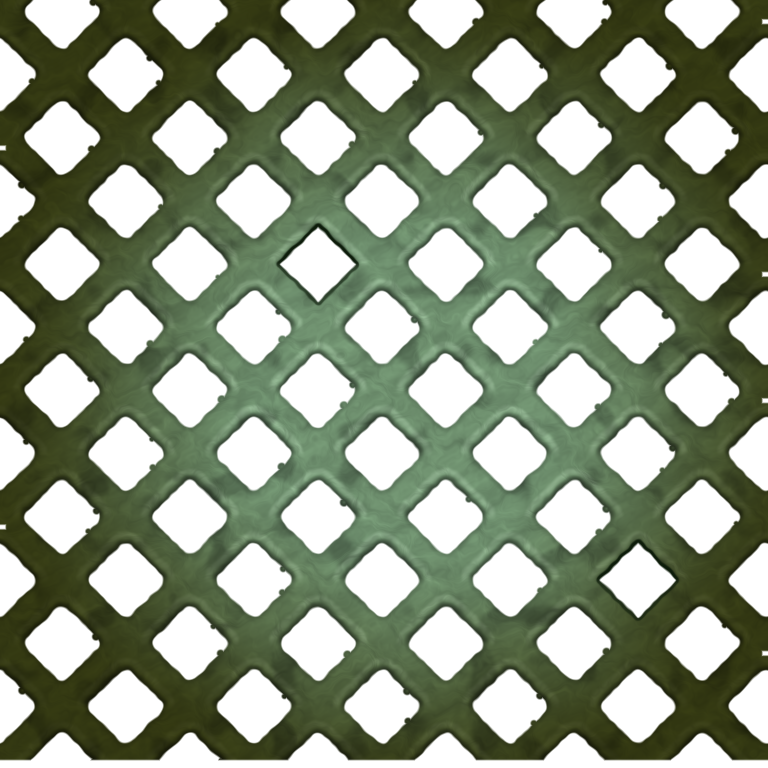
Give the GLSL for this pattern, as a WebGL 1 fragment shader.

```glsl
precision highp float;
// Weathered diagonal lattice: green slats around rounded diamond holes on white.
// Turned grid axes give one hole per cell; the distance to the hole drives the
// bevels, and gradient noise adds paint streaks, stains and ragged edges.

uniform vec2 u_resolution;

const vec2  PITCH       = vec2(0.1667, 0.1645); // hole spacing across and down
const vec2  FIRST_HOLE  = vec2(0.0807, 0.8203);
const float CELL_SIDE   = 0.1171;   // side of a turned cell
const float HOLE_HALF   = 0.0373;   // half side of a hole
const float HOLE_ROUND  = 0.0110;
const float SHARP_HALF  = 0.0348;   // the two dark-rimmed holes
const float SHARP_ROUND = 0.0010;
const vec2  SHARP_CELL_A = vec2(1.0, 3.0);
const vec2  SHARP_CELL_B = vec2(1.0, 8.0);
const float EDGE_SOFT   = 0.0016;
const float BOTTOM_EDGE = 0.0104;
const vec2  NICK_SIZE   = vec2(0.0075, 0.003);
const float NICK_DROP   = 0.0130;
const float CHIP_CHANCE = 0.45;
const vec2  LIGHT_CENTRE = vec2(0.525, 0.485);
const float LIGHT_INNER = 0.17;
const float LIGHT_OUTER = 0.56;

const vec3 LIT_GREEN  = vec3(0.43, 0.56, 0.43);
const vec3 DARK_OLIVE = vec3(0.20, 0.22, 0.07);
const vec3 RIM_BLACK  = vec3(0.05, 0.11, 0.04);
const vec3 BACKGROUND = vec3(1.0);

float hash(vec2 p) {
  p = fract(p * vec2(0.1031, 0.1137));
  p += dot(p, p.yx + 33.33);
  return fract((p.x + p.y) * p.x * 47.31);
}

vec2 gradient(vec2 p) {
  float angle = 6.2832 * hash(p);
  return vec2(cos(angle), sin(angle));
}

float noise(vec2 p) {
  vec2 i = floor(p), f = fract(p);
  vec2 u = f * f * f * (f * (f * 6.0 - 15.0) + 10.0);
  vec2 e = vec2(1.0, 0.0);
  float low  = mix(dot(gradient(i), f), dot(gradient(i + e), f - e), u.x);
  float high = mix(dot(gradient(i + e.yx), f - e.yx),
                   dot(gradient(i + e.xx), f - e.xx), u.x);
  return mix(low, high, u.y);
}

float fbm(vec2 p) {
  float sum = 0.0, amp = 0.6;
  for (int i = 0; i < 3; i++) {
    sum += amp * noise(p);
    p = 2.1 * p + 17.3;
    amp *= 0.55;
  }
  return sum;
}

float roundedBox(vec2 p, float halfSide, float radius) {
  vec2 q = abs(p) - halfSide + radius;
  return length(max(q, 0.0)) + min(max(q.x, q.y), 0.0) - radius;
}

// Paint lumps that stick out into the hole near its right corner
float addChips(float d, vec2 p, vec2 cell) {
  for (int i = 0; i < 2; i++) {
    float side = float(i);
    vec2 seed = cell + 31.0 + 57.0 * side;
    float along = mix(0.004, 0.027, hash(seed + 3.7));
    vec2 centre = mix(vec2(HOLE_HALF, along), vec2(along, HOLE_HALF), side);
    float present = step(hash(seed), CHIP_CHANCE);
    float radius = mix(0.003, 0.0055, hash(seed + 9.1));
    d = max(d, mix(-1.0, radius - length(p - centre), present));
  }
  return d;
}

// Thin white nicks on the side borders: every third row left, the rest right
float nickDistance(vec2 uv) {
  float y = (uv.y + NICK_DROP - FIRST_HOLE.y) / PITCH.y;
  float row = floor(y + 0.5);
  float onLeft = 1.0 - step(0.5, mod(row + 30.0, 3.0));
  float x = mix(1.0 - uv.x, uv.x, onLeft);
  return max(x - NICK_SIZE.x, abs(y - row) * PITCH.y - NICK_SIZE.y);
}

void main() {
  vec2 uv = gl_FragCoord.xy / u_resolution;
  float soft = max(EDGE_SOFT, 0.75 / min(u_resolution.x, u_resolution.y));

  // Turned cell and its hole
  vec2 g = (uv - FIRST_HOLE) / PITCH;
  vec2 turned = vec2(g.x + g.y, g.x - g.y);
  vec2 cell = floor(turned + 0.5);
  vec2 local = turned - cell;
  vec2 p = local * CELL_SIDE;
  float nearest = min(length(cell - SHARP_CELL_A), length(cell - SHARP_CELL_B));
  float sharp = 1.0 - step(0.5, nearest);
  float d = roundedBox(p, mix(HOLE_HALF, SHARP_HALF, sharp),
                       mix(HOLE_ROUND, SHARP_ROUND, sharp));
  d += 0.0022 * noise(uv * 75.0);
  d = mix(addChips(d, p, cell), d, sharp);
  float solid = min(d, min(uv.y - BOTTOM_EDGE, nickDistance(uv)));

  // Light falls off from the middle to the borders
  float reach = length(uv - LIGHT_CENTRE) + 0.035 * noise(uv * 7.0);
  float light = 1.0 - smoothstep(LIGHT_INNER, LIGHT_OUTER, reach);
  vec3 color = mix(DARK_OLIVE, LIT_GREEN, light);

  // Streaks and stains, the stains strongest between crossings
  float warp = fbm(uv * 16.0);
  float streak = fbm(uv * vec2(28.0, 48.0) + 2.5 * warp);
  float between = 1.0 - smoothstep(0.12, 0.38, min(abs(local.x), abs(local.y)));
  float stain = between * smoothstep(0.0, 0.3, noise(uv * 23.0 + 4.0));
  color *= 1.0 + 0.24 * streak - 0.22 * stain;

  // Bevel: dark lip and pale ridge above each hole, soft shade below
  float upper = smoothstep(-0.008, 0.010, p.x - p.y);
  float lip = 1.0 - smoothstep(0.001, 0.008, d);
  float ridge = smoothstep(0.005, 0.011, d) * (1.0 - smoothstep(0.012, 0.018, d));
  color *= 1.0 - lip * mix(0.14, 0.42, upper);
  color += ridge * upper * (0.02 + 0.07 * light) * (1.0 + streak);
  float rim = sharp * (1.0 - smoothstep(0.003, 0.006, d)) * mix(0.6, 1.0, upper);
  color = mix(color, RIM_BLACK, rim);

  gl_FragColor = vec4(mix(BACKGROUND, color, smoothstep(-soft, soft, solid)), 1.0);
}
```
